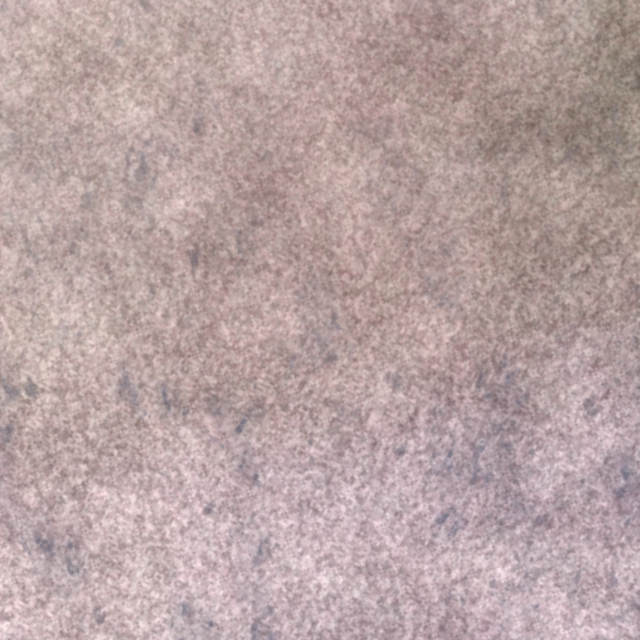
Write a WebGL 1 fragment shader that draws this texture.

```glsl
precision highp float;
uniform vec2 u_resolution;

const vec3 ROSE = vec3(0.735, 0.642, 0.637);
const vec3 PALE_PINK = vec3(0.825, 0.740, 0.735);
const vec3 CREAM = vec3(0.80, 0.722, 0.690);
const vec3 LAVENDER = vec3(0.745, 0.662, 0.710);
const vec3 UMBER = vec3(0.59, 0.535, 0.485);
const vec3 CLAY = vec3(0.70, 0.595, 0.575);
const vec3 SLATE = vec3(0.37, 0.38, 0.46);

float hash(vec2 p) {
  vec3 q = fract(vec3(p.xyx) * 0.1031);
  q += dot(q, q.yzx + 33.33);
  return fract((q.x + q.y) * q.z);
}

float noise(vec2 p) {
  vec2 cell = floor(p);
  vec2 f = fract(p);
  f = f * f * (3.0 - 2.0 * f);
  float low = mix(hash(cell), hash(cell + vec2(1.0, 0.0)), f.x);
  float high = mix(hash(cell + vec2(0.0, 1.0)), hash(cell + 1.0), f.x);
  return mix(low, high, f.y);
}

vec2 rotate(vec2 p, float angle) {
  float c = cos(angle);
  float s = sin(angle);
  return vec2(c * p.x + s * p.y, c * p.y - s * p.x);
}

float fbm(vec2 p) {
  float sum = 0.0;
  float weight = 0.5;
  for (int i = 0; i < 5; i++) {
    sum += weight * noise(p);
    p = rotate(p, 0.65) * 2.03 + 17.3;
    weight *= 0.55;
  }
  return sum / 1.055;
}

// Soft round region, 1 at the centre
float glow(vec2 p, vec2 centre, vec2 radius) {
  vec2 d = (p - centre) / radius;
  return exp(-dot(d, d));
}

// Short strokes that lean left on one side and right on the other
float strokes(vec2 p, vec2 frequency, float side) {
  float left = noise(rotate(p, 0.30) * frequency);
  float right = noise(rotate(p, -0.50) * frequency);
  return mix(left, right, side);
}

float segment(vec2 p, vec2 a, vec2 b) {
  vec2 ab = b - a;
  return length(p - a - ab * clamp(dot(p - a, ab) / dot(ab, ab), 0.0, 1.0));
}

// Broad drifts of pigment
vec3 ground(vec2 p) {
  vec3 colour = mix(ROSE, CREAM, 0.7 * glow(p, vec2(0.16, 0.92), vec2(0.34, 0.35)));
  colour = mix(colour, CREAM, 0.7 * glow(p, vec2(0.08, 0.52), vec2(0.18, 0.13)));
  colour = mix(colour, CLAY, 0.8 * glow(p, vec2(0.62, 0.70), vec2(0.27, 0.32)));
  colour = mix(colour, LAVENDER, 0.9 * smoothstep(0.48, 0.15, p.y - 0.25 * (p.x - 0.5)));
  colour = mix(colour, PALE_PINK, 0.8 * glow(p, vec2(0.10, 0.08), vec2(0.38, 0.26)));
  colour = mix(colour, PALE_PINK, 0.4 * glow(p, vec2(0.75, 0.10), vec2(0.40, 0.16)));
  return mix(colour, UMBER, 0.95 * glow(p, vec2(1.03, 0.86), vec2(0.24, 0.36)));
}

void main() {
  vec2 uv = gl_FragCoord.xy / u_resolution;
  vec2 warp = vec2(fbm(uv * 5.0), fbm(uv * 5.0 + 40.0)) - 0.5;
  vec2 p = uv + 0.04 * warp;
  vec3 colour = ground(uv + 0.22 * warp);
  float lower = smoothstep(0.75, 0.25, uv.y);
  float side = smoothstep(0.35, 0.65, uv.x + warp.x);

  // Cloudy mottling, coarse grain and fine dust
  float mottle = fbm(p * 10.0 + 5.0) - 0.5;
  float grain = strokes(p, vec2(115.0, 72.0), side) - 0.5;
  float speck = noise(rotate(uv, 0.4) * 150.0 + 9.0) - 0.5;
  float dust = noise(rotate(uv, 1.1) * 240.0 + 31.0) - 0.5;
  float strength = mix(0.85, 1.15, lower);
  colour += 0.24 * mottle + strength * (0.12 * grain + 0.13 * speck + 0.15 * dust);

  // Faint shifts between pink and grey-green
  float tint = noise(uv * 110.0 + 61.0) + fbm(uv * 18.0 + 83.0) - 1.0;
  colour += tint * vec3(0.018, -0.016, -0.002);

  // Slate stains broken up by short dark flecks
  float diagonal = glow(rotate(uv - vec2(0.33, 0.52), 0.30), vec2(0.0), vec2(0.10, 0.42));
  float rightBand = glow(uv, vec2(0.88, 0.55), vec2(0.16, 0.14));
  float region = 0.22 + 0.42 * lower + 0.3 * diagonal + 0.4 * rightBand;
  float stain = smoothstep(0.48, 0.72, fbm(p * vec2(10.0, 8.0) + 23.0));
  float fleck = smoothstep(0.54, 0.90, strokes(p + 3.0, vec2(100.0, 54.0), side));
  float crumb = smoothstep(0.35, 0.75, noise(uv * 170.0 + 47.0));
  float ink = region * (0.26 * stain + fleck * (0.16 + 0.50 * stain) * (0.5 + 0.7 * crumb));
  colour = mix(colour, SLATE, clamp(ink, 0.0, 0.75));

  // Few deep blots with ragged edges
  float blot = smoothstep(0.67, 0.82, fbm(p * vec2(30.0, 20.0) + 71.0));
  colour = mix(colour, SLATE * 0.9, 0.6 * blot * region);

  // Pale scratch in the corner
  float scratch = segment(p, vec2(0.865, 1.0), vec2(0.91, 0.95));
  colour = mix(colour, CREAM, 0.5 * smoothstep(0.007, 0.001, scratch));

  gl_FragColor = vec4(clamp(colour, 0.0, 1.0), 1.0);
}
```
